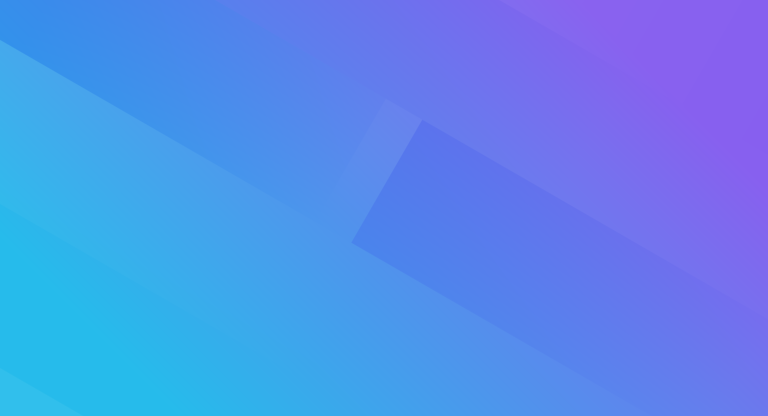
Give the GLSL for this background, as a Shadertoy shader.

```glsl
// Diagonal translucent bands over a cyan to violet gradient.
// The canvas is rotated by 30 degrees into (along, across) axes; each band
// is a soft-edged strip whose light or shade fades along its length.

#define BAND_WIDTH   0.3415
#define BAND_START   0.100
#define TILT         0.5235988
#define STEP_ALONG   0.523
#define PATCH_ALONG  0.422
#define SHADE_LEFT   0.30
#define SHADE_RIGHT  0.21
#define SHADE_UPPER  0.14
#define GLOW         0.042

const vec3 CYAN         = vec3(0.15, 0.735, 0.92);
const vec3 VIOLET       = vec3(0.525, 0.37, 0.935);
const vec3 BLUE_SHADE   = vec3(0.10, 0.40, 0.91);
const vec3 INDIGO_SHADE = vec3(0.20, 0.29, 0.92);
const vec3 LIGHT        = vec3(1.0);

// Antialiased step in units of the canvas height
float edge(float at, float x) {
    float halfPixel = 0.75 / iResolution.y;
    return smoothstep(at - halfPixel, at + halfPixel, x);
}

// Coverage of the band with the given index
float band(float across, float index) {
    float low = BAND_START + BAND_WIDTH * index;
    return edge(low, across) - edge(low + BAND_WIDTH, across);
}

// Linear fall from one to zero between two positions
float fade(float from, float to, float x) {
    return 1.0 - clamp((x - from) / (to - from), 0.0, 1.0);
}

void mainImage(out vec4 fragColor, in vec2 fragCoord) {
    vec2 p = fragCoord / iResolution.y;
    float aspect = iResolution.x / iResolution.y;

    // Base gradient at 45 degrees, flattened near both corners
    float t = (p.x + p.y) / (aspect + 1.0);
    vec3 color = mix(CYAN, VIOLET, clamp((t - 0.15) / 0.69, 0.0, 1.0));

    // Rotated axes
    float along  = p.x * cos(TILT) - p.y * sin(TILT);
    float across = p.x * sin(TILT) + p.y * cos(TILT);

    // Middle band: two shaded lengths with a pale patch between them
    float middle = band(across, 2.0);
    float beyondStep = edge(STEP_ALONG, along);
    float leftShade = SHADE_LEFT * fade(-0.4, 0.45, along) * (1.0 - beyondStep);
    float rightShade = SHADE_RIGHT * fade(STEP_ALONG, 1.5, along) * beyondStep;
    float patchMask = edge(PATCH_ALONG, along) * (1.0 - beyondStep);
    float patchGlow = 0.025 * patchMask * smoothstep(0.78, 1.05, across);
    color = mix(color, BLUE_SHADE, middle * leftShade);
    color = mix(color, INDIGO_SHADE, middle * rightShade);
    color = mix(color, LIGHT, middle * patchGlow);

    // Upper band: shaded towards the top left, pale on the right
    float upper = band(across, 3.0);
    color = mix(color, INDIGO_SHADE, upper * SHADE_UPPER * fade(0.0, 0.9, along));
    color = mix(color, LIGHT, upper * 0.012);

    // Pale bands fading along their length
    float glow = band(across, 1.0) * fade(-0.5, 0.6, along)
               + band(across, 4.0) * 0.9 * fade(0.4, 1.4, along)
               + band(across, -1.0) * 1.2;
    color = mix(color, LIGHT, GLOW * glow);

    fragColor = vec4(color, 1.0);
}
```
